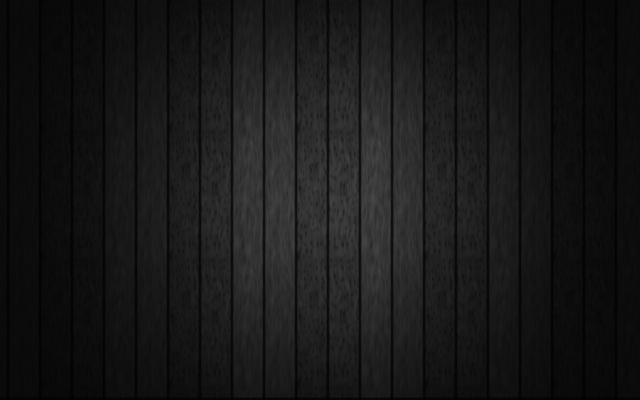
A WebGL 1 fragment shader for this texture:

```glsl
precision highp float;
// Dark vertical wooden planks under a soft round central light.
// Four plank types repeat in a square tile; stretched cellular noise makes
// fibres and flecks, layered sines bend the grain, and a Gaussian lights it.
uniform vec2 u_resolution;

const float TILES = 5.0;
const float PLANKS = 4.0;
const float FIRST_SEAM = 0.0125;

vec2 hash2(vec2 p) {
  vec2 k = vec2(dot(p, vec2(127.1, 311.7)), dot(p, vec2(269.5, 183.3)));
  return fract(sin(k) * 4375.85);
}

// Distance to the nearest feature point, wrapping after period cells.
float cellular(vec2 p, vec2 period) {
  vec2 cell = floor(p);
  vec2 local = fract(p);
  float nearest = 2.0;
  for (int j = -1; j <= 1; j++) {
    for (int i = -1; i <= 1; i++) {
      vec2 offset = vec2(float(i), float(j));
      vec2 point = hash2(mod(cell + offset, period));
      nearest = min(nearest, length(offset + point - local));
    }
  }
  return nearest;
}

float cellGrain(vec2 tile, vec2 count) {
  return cellular(tile * count, count);
}

// Selects plank number wanted from the repeating set of four.
float isPlank(float index, float wanted) {
  return 1.0 - step(0.5, abs(index - wanted));
}

// Slow sideways drift of the fibres, periodic along the tile.
float bend(float y) {
  return 0.006 * sin(6.2832 * y) + 0.003 * sin(18.85 * y + 1.7);
}

// Nested arches of growth rings, strongest along the plank middle.
float arches(float across, float y) {
  float x = across - 0.5 + 0.06 * sin(12.566 * y);
  float rings = sin(37.7 * y + 90.0 * x * x + 1.5 * sin(6.2832 * y));
  return rings * exp(-18.0 * x * x);
}

float spot(vec2 p, vec2 centre, vec2 radius) {
  vec2 d = (p - centre) / radius;
  return exp(-dot(d, d));
}

float woodTone(vec2 tile, float index, float across) {
  float mottled = isPlank(index, 1.0);
  float flecked = isPlank(index, 2.0);
  float pale = isPlank(index, 3.0);
  vec2 p = vec2(tile.x + bend(tile.y), tile.y);

  // Fibres at three lengths
  float fine = cellGrain(p, vec2(52.0, 9.0)) - 0.47;
  float medium = cellGrain(p, vec2(30.0, 5.0)) - 0.47;
  float broad = cellGrain(p, vec2(14.0, 2.0)) - 0.47;
  float tone = 1.04 + 0.26 * fine + 0.22 * medium + 0.16 * broad;

  // Character of each plank
  tone *= 1.03 - 0.13 * mottled - 0.08 * flecked + 0.06 * pale;
  tone += arches(across, tile.y) * (0.025 + 0.05 * pale + 0.03 * flecked);
  float fleck = 1.0 - smoothstep(0.08, 0.34, cellGrain(p, vec2(28.0, 12.0)));
  tone -= fleck * (0.06 + 0.15 * mottled + 0.15 * flecked);

  // Small knots beside the mottled plank's left seam
  tone -= 0.4 * mottled * spot(tile, vec2(0.265, 0.12), vec2(0.018, 0.045));
  tone -= 0.25 * mottled * spot(tile, vec2(0.29, 0.62), vec2(0.014, 0.06));
  return tone;
}

// Dark groove with a soft shadow and a faint lit bevel; distance in widths.
float seamShade(float d, float pixel) {
  float groove = 1.0 - smoothstep(0.0008, 0.0014 + pixel, abs(d));
  float shadow = exp(-abs(d) / 0.0022);
  float bevel = exp(-pow((abs(d) - 0.0048) / 0.0013, 2.0));
  return (1.0 - 0.62 * groove) * (1.0 - 0.28 * shadow) + 0.06 * bevel;
}

float centralLight(vec2 p, vec2 centre) {
  vec2 d = (p - centre) / 0.28;
  return 0.034 + 0.19 * exp(-dot(d, d));
}

void main() {
  vec2 p = gl_FragCoord.xy / u_resolution.x;
  float height = u_resolution.y / u_resolution.x;
  float pixel = 1.0 / u_resolution.x;

  // Plank layout
  vec2 tile = fract(vec2(p.x - FIRST_SEAM, p.y) * TILES);
  float index = floor(tile.x * PLANKS);
  float across = fract(tile.x * PLANKS);
  float seam = (across - step(0.5, across)) / (TILES * PLANKS);

  // Wood, grooves and light
  float shade = woodTone(tile, index, across) * seamShade(seam, pixel);
  shade *= centralLight(p, vec2(0.51, 0.51 * height));

  // Thin dark lower border
  shade *= mix(0.3, 1.0, smoothstep(0.002, 0.004 + pixel, p.y));
  gl_FragColor = vec4(vec3(clamp(shade, 0.0, 1.0)), 1.0);
}
```
